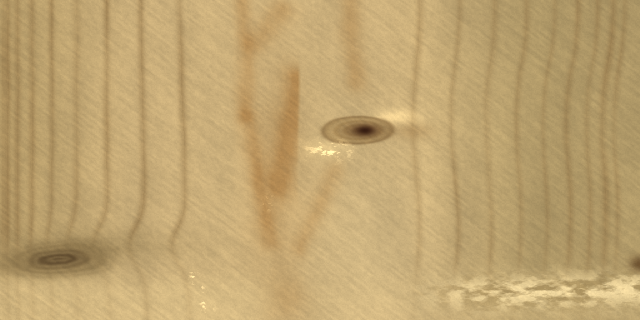
This texture is drawn by a WebGL 2 fragment shader. Its source:

```glsl
#version 300 es
precision highp float;
uniform vec2 u_resolution;
out vec4 outColor;

float hash(vec2 p) {
  vec3 q = fract(p.xyx * vec3(0.1031, 0.103, 0.0973));
  q += dot(q, q.yzx + 33.33);
  return fract((q.x + q.y) * q.z);
}

float noise(vec2 p) {
  vec2 i = floor(p), f = fract(p);
  f = f * f * (3.0 - 2.0 * f);
  return mix(mix(hash(i), hash(i + vec2(1, 0)), f.x),
             mix(hash(i + vec2(0, 1)), hash(i + vec2(1, 1)), f.x), f.y);
}

float fbm(vec2 p) {
  float sum = 0.0, amp = 0.5;
  for (int i = 0; i < 4; i++) {
    sum += amp * noise(p);
    p = p * 2.03 + 7.1;
    amp *= 0.5;
  }
  return sum;
}

// Soft elliptical spot
float spot(vec2 p, vec2 center, vec2 radius) {
  vec2 q = (p - center) / radius;
  return exp(-dot(q, q));
}

// Soft line from a to b
float streak(vec2 p, vec2 a, vec2 b, float width) {
  vec2 d = b - a;
  float t = clamp(dot(p - a, d) / dot(d, d), 0.0, 1.0);
  float r = length(p - a - d * t) / width;
  return exp(-r * r);
}

// Growth lines whose spacing narrows away from the middle
float growthLines(vec2 p, float start, float side, float curve) {
  float sum = 0.0;
  for (int i = 0; i < 9; i++) {
    float k = float(i);
    float x = start + side * (0.13 * k - curve * k * k);
    float r = (p.x - x) / (0.009 + 0.004 * hash(vec2(k, side + 3.0)));
    float tail = (p.x - x) * side;
    float strength = 0.55 + 0.45 * hash(vec2(k + 4.0, side + 8.0));
    sum += strength * (exp(-r * r) + 0.25 * exp(-abs(tail) * 45.0) * step(0.0, -tail));
  }
  return sum;
}

void main() {
  vec2 p = gl_FragCoord.xy / u_resolution.y;
  p.x *= 2.0 * u_resolution.y / u_resolution.x;
  vec2 warp = vec2(fbm(p * 7.0), fbm(p * 7.0 + 19.0)) - 0.47;

  // Broad tone
  vec3 col = mix(vec3(0.72, 0.62, 0.42), vec3(0.80, 0.69, 0.485), smoothstep(0.0, 0.5, p.x));
  col = mix(col, vec3(0.695, 0.605, 0.41), smoothstep(1.15, 1.75, p.x));
  col = mix(col, vec3(0.81, 0.71, 0.51), 0.7 * spot(p, vec2(1.16, 0.2), vec2(0.22, 0.35)));
  col *= 1.0 + 0.14 * (fbm(p * vec2(9.0, 3.0)) - 0.47);
  col = mix(col, vec3(0.86, 0.75, 0.53), 0.75 * smoothstep(0.17, 0.08, p.y + 0.08 * warp.y)
      * (1.0 - 0.6 * smoothstep(0.7, 1.0, p.x)));

  // Vertical grain
  vec2 g = p + vec2(0.01 * warp.x, 0.0);
  float low = 1.0 - p.y;
  vec2 gl = g - vec2(0.028 * low * smoothstep(0.2, 0.6, p.x), 0.0);
  gl.x += 0.045 * exp(-pow((p.y - 0.23) / 0.08, 2.0)) * smoothstep(0.05, 0.3, p.x);
  vec2 gr = g + vec2(0.035 * low * smoothstep(1.2, 1.9, p.x), 0.0);
  gr.x += 0.012 * sin(p.y * 9.0 + 2.2);
  float lines = growthLines(gl, 0.56, -1.0, 0.0076) * mix(0.3, 1.0, smoothstep(0.16, 0.3, p.y));
  lines += growthLines(gr, 1.302, 1.0, 0.0062) * mix(0.25, 1.0, smoothstep(0.1, 0.22, p.y));
  lines *= 0.65 + 0.7 * noise(vec2(p.x * 12.0, p.y * 5.0));
  col = mix(col, vec3(0.55, 0.43, 0.26), clamp(0.42 * lines, 0.0, 0.6));

  // Warm stains down the middle
  vec2 s = p + 0.045 * warp;
  float stain = 0.6 * streak(s, vec2(0.765, 1.0), vec2(0.765, 0.63), 0.024);
  stain += 0.6 * streak(s, vec2(0.765, 0.63), vec2(0.845, 0.25), 0.028);
  stain += 0.55 * streak(s, vec2(0.89, 0.97), vec2(0.79, 0.86), 0.035);
  stain += 0.5 * streak(s, vec2(1.09, 1.0), vec2(1.11, 0.74), 0.035);
  stain += 0.5 * streak(s, vec2(1.05, 0.47), vec2(0.94, 0.23), 0.03);
  stain += 0.4 * spot(s, vec2(0.9, 0.06), vec2(0.06, 0.1));
  stain += 0.4 * spot(s, vec2(0.86, 0.45), vec2(0.09, 0.3));
  float edge = 1.0 - smoothstep(0.925, 0.94, p.x + 0.015 * warp.x);
  stain += 0.95 * streak(s, vec2(0.92, 0.75), vec2(0.88, 0.42), 0.042) * edge;
  stain *= 0.65 + 0.75 * fbm(vec2(p.x + p.y * 0.25, p.y - p.x) * vec2(24.0, 12.0));
  col = mix(col, vec3(0.67, 0.49, 0.27), clamp(0.68 * stain, 0.0, 0.75));

  // Left knot with curled rings
  vec2 a = (p - vec2(0.19, 0.19)) * vec2(1.0, 3.2);
  a.y -= 0.25 * a.x;
  float ra = length(a + 0.08 * warp);
  float ringA = 0.5 + 0.5 * sin(ra * 130.0 + 5.0 * fbm(p * vec2(8.0, 24.0)));
  float halo = spot(p, vec2(0.3, 0.235), vec2(0.27, 0.05));
  col = mix(col, vec3(0.59, 0.50, 0.33), 0.5 * halo * (0.5 + fbm(p * vec2(20.0, 60.0))));
  col = mix(col, vec3(0.53, 0.44, 0.28), (0.65 + 0.2 * ringA) * smoothstep(0.25, 0.1, ra));
  col = mix(col, vec3(0.34, 0.26, 0.16), (0.5 + 0.35 * ringA) * smoothstep(0.13, 0.01, ra));

  // Middle knot: pale surround, rim, dark heart
  col += vec3(0.18, 0.16, 0.11) * spot(p, vec2(1.235, 0.635), vec2(0.065, 0.022));
  col += vec3(0.10, 0.09, 0.06) * spot(p, vec2(1.02, 0.535), vec2(0.08, 0.03));
  col = mix(col, vec3(0.62, 0.48, 0.29), 0.4 * spot(p, vec2(1.29, 0.59), vec2(0.06, 0.025)));
  float rb = length((p - vec2(1.118, 0.592) + 0.012 * warp) / vec2(0.108, 0.044));
  float ringB = 0.5 + 0.5 * sin(rb * 22.0 + 3.0 * warp.x);
  col = mix(col, vec3(0.66, 0.54, 0.34), (0.6 + 0.3 * ringB) * smoothstep(1.08, 0.8, rb));
  col = mix(col, vec3(0.50, 0.38, 0.22), 0.5 * exp(-pow((rb - 0.98) / 0.09, 2.0)));
  col = mix(col, vec3(0.42, 0.29, 0.16), 0.8 * spot(p, vec2(1.138, 0.592), vec2(0.062, 0.024)));
  col = mix(col, vec3(0.20, 0.10, 0.06), 0.95 * spot(p + 0.01 * warp, vec2(1.14, 0.59), vec2(0.03, 0.015)));

  // Knot cut by the right side
  col = mix(col, vec3(0.36, 0.25, 0.13), 0.85 * spot(p, vec2(2.0, 0.175), vec2(0.032, 0.025)));

  // Glossy band and sparkles
  float gloss = smoothstep(1.2, 1.6, p.x) * exp(-pow((p.y - 0.085 - 0.02 * (p.x - 1.5)) / 0.05, 2.0));
  float flecks = fbm(p * vec2(26.0, 60.0));
  col = mix(col, vec3(0.97, 0.87, 0.64), gloss * (0.25 + 0.7 * smoothstep(0.4, 0.58, flecks)));
  col = mix(col, vec3(0.56, 0.46, 0.27), 0.5 * gloss * smoothstep(0.42, 0.28, flecks));
  float glint = smoothstep(0.54, 0.7, fbm(p * vec2(55.0, 80.0)));
  col += vec3(0.30, 0.27, 0.2) * glint * (spot(p, vec2(1.03, 0.53), vec2(0.065, 0.03))
      + streak(p, vec2(0.60, 0.16), vec2(0.65, 0.03), 0.015)
      + spot(p, vec2(0.84, 0.365), vec2(0.015, 0.02)));

  // Fine diagonal fibre and pores
  vec2 fibre = vec2(p.x * 0.8 - p.y * 0.6, p.x * 0.6 + p.y * 0.8);
  float scratch = noise(fibre * vec2(12.0, 130.0)) - 0.5;
  float weave = noise(fibre * vec2(75.0, 140.0)) - 0.5;
  col *= 1.0 + 0.065 * scratch + 0.05 * weave + 0.035 * (hash(floor(p * 256.0)) - 0.5);
  outColor = vec4(clamp(col, 0.0, 1.0), 1.0);
}
```
